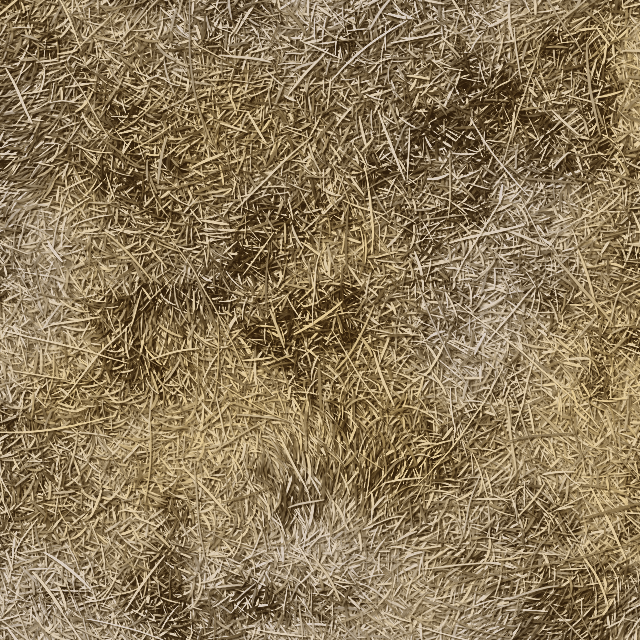
Give the GLSL for this texture, as a WebGL 2 fragment shader.

```glsl
#version 300 es
precision highp float;

uniform vec2 u_resolution;
out vec4 fragColor;

const int LITTER_LAYERS = 24;
const int STEM_LAYERS = 5;
const vec3 SOIL = vec3(0.18, 0.115, 0.045);
const vec3 STRAW = vec3(0.88, 0.82, 0.72);
const vec2 SHADOW_OFFSET = vec2(0.0019, -0.0024);

vec4 hash4(vec2 p) {
    float phase = dot(p, vec2(127.1, 311.7));
    return fract(sin(phase + vec4(0.0, 1.7, 3.1, 5.3)) * 43758.5453);
}

float noise(vec2 p) {
    vec2 cell = floor(p);
    vec2 f = fract(p);
    f = f * f * (3.0 - 2.0 * f);
    float low = mix(hash4(cell).x, hash4(cell + vec2(1, 0)).x, f.x);
    float high = mix(hash4(cell + vec2(0, 1)).x, hash4(cell + vec2(1, 1)).x, f.x);
    return mix(low, high, f.y);
}

float fbm(vec2 p) {
    float sum = 0.0;
    float weight = 0.53;
    for (int i = 0; i < 4; i++) {
        sum += weight * noise(p);
        p = mat2(1.6, 1.2, -1.2, 1.6) * p + 7.3;
        weight *= 0.5;
    }
    return sum;
}

// Coverage of one tapered, gently bowed blade lying along the x axis
float blade(vec2 q, float halfLength, float halfWidth, float bow, float soft) {
    float along = q.x / halfLength;
    float across = abs(q.y - bow * halfLength * (along * along - 0.3));
    float width = halfWidth * (1.0 - 0.5 * along * along);
    float side = 1.0 - smoothstep(width - soft, width + soft, across);
    return side * (1.0 - smoothstep(0.92, 1.0, abs(along)));
}

// Lays one scattered sheet of blades over ink = (tone, warmth)
vec2 layBlades(vec2 ink, vec2 p, float scale, float halfWidth, float keep,
               float flow, float spread, float lift, float seed, float soft) {
    vec2 home = floor(p * scale);
    for (int k = 0; k < 9; k++) {
        vec2 cell = home + vec2(k % 3, k / 3) - 1.0;
        vec4 place = hash4(cell + seed * 17.3);
        vec4 look = hash4(cell + seed * 9.1 + 53.7);
        if (look.w > keep) continue;

        float angle = flow + (place.z - 0.5) * spread;
        float c = cos(angle);
        float s = sin(angle);
        mat2 turn = mat2(c, -s, s, c);
        vec2 q = p - (cell + place.xy) / scale;
        float halfLength = mix(0.3, 0.95, place.w) / scale;
        float width = halfWidth * mix(0.6, 1.5, look.y * look.y);
        float bow = (look.z - 0.5) * 0.2;

        float shade = blade(turn * (q - SHADOW_OFFSET), halfLength, width * 1.4, bow, soft * 1.6);
        float cover = blade(turn * q, halfLength, width, bow, soft);
        ink.x *= 1.0 - 0.42 * shade;
        ink = mix(ink, vec2(lift + 0.9 * look.x, look.z), cover);
    }
    return ink;
}

vec3 strawColour(float tone, float warmth) {
    vec3 curve = pow(vec3(clamp(tone, 0.0, 1.0)), vec3(1.0, 1.05, 1.24));
    vec3 tint = mix(vec3(0.98, 1.0, 1.1), vec3(1.03, 0.98, 0.8), warmth);
    return mix(SOIL, STRAW, curve) * tint;
}

void main() {
    vec2 p = gl_FragCoord.xy / u_resolution.y;
    float soft = max(0.55 / u_resolution.y, 0.0007);

    // Broad drifts of direction, shade and hue
    float flow = 1.4 + 2.4 * (noise(p * 2.6 + 4.0) - 0.5);
    float spread = mix(1.4, 3.6, smoothstep(0.2, 0.6, noise(p * 4.0 + 60.0)));
    float drift = smoothstep(0.28, 0.6, fbm(p * 3.6 + 11.0));
    float hollow = smoothstep(0.26, 0.52, fbm(p * 15.0 + 31.0));
    float golden = smoothstep(0.3, 0.7, fbm(p * 2.6 + 23.0));
    vec2 warped = p + 0.004 * (vec2(noise(p * 22.0), noise(p * 22.0 + 40.0)) - 0.5);

    // Matted short litter, back to front
    vec2 ink = vec2(0.15 + 0.25 * noise(p * 90.0), 0.5);
    for (int i = 0; i < LITTER_LAYERS; i++) {
        float seed = float(i) + 1.0;
        float scale = mix(20.0, 46.0, fract(seed * 0.618));
        ink = layBlades(ink, warped, scale, 0.0015, 0.9, flow, spread, 0.36, seed, soft);
    }

    // Hollows deepen the gaps yet leave bright blades lit
    float depth = mix(1.5, 0.7, drift) * mix(1.75, 0.85, hollow);
    ink.x = pow(clamp(ink.x, 0.0, 1.0), depth);
    ink.x += 0.16 * (noise(p * 230.0) - 0.5);

    // Sparse long pale stems on top
    for (int i = 0; i < STEM_LAYERS; i++) {
        float seed = float(i) + 41.0;
        float scale = 17.0 - 3.0 * float(i);
        ink = layBlades(ink, warped, scale, 0.0017, 0.26, 0.9, 3.14, 0.5, seed, soft);
    }

    float warmth = mix(ink.y, golden, 0.6);
    fragColor = vec4(strawColour(ink.x, warmth), 1.0);
}
```
